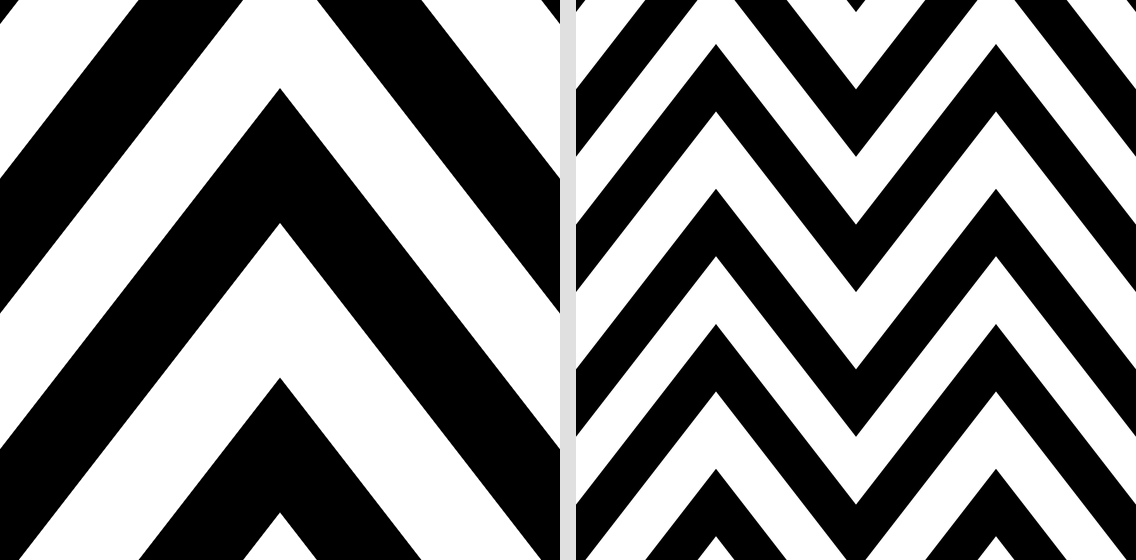
Left, the tile; right, the same tile 2 across and 2 down.
Reproduce this pattern procedurally as a Shadertoy shader.

```glsl
#define CHEVRONS 2
#define TOP_CENTER 0.7223   // height of the upper band's middle at its peak
#define BAND_GAP 0.5169     // drop to the next band; slightly uneven spacing
#define BAND_HEIGHT 0.2409  // vertical thickness of a band
#define SLOPE 1.2900        // steepness of the arms
#define INK vec3(0.0)
#define PAPER vec3(1.0)

// Vertical distance to a level that repeats once per canvas height
float wrappedDistance(float height, float level) {
    return abs(fract(height - level + 0.5) - 0.5);
}

// Signed distance to the chevron bands, measured across the arms
float chevronDistance(vec2 uv) {
    // Mirrored shear turns level stripes into chevrons
    float height = uv.y + SLOPE * abs(uv.x - 0.5);
    float nearest = 1.0;
    for (int i = 0; i < CHEVRONS; i++) {
        float level = TOP_CENTER - float(i) * BAND_GAP;
        nearest = min(nearest, wrappedDistance(height, level));
    }
    return (nearest - 0.5 * BAND_HEIGHT) / length(vec2(SLOPE, 1.0));
}

void mainImage(out vec4 fragColor, in vec2 fragCoord) {
    vec2 uv = fragCoord / iResolution.xy;
    float pixel = 1.0 / min(iResolution.x, iResolution.y);

    // Edge smoothing about one pixel wide
    float coverage = clamp(0.5 - chevronDistance(uv) / pixel, 0.0, 1.0);
    fragColor = vec4(mix(PAPER, INK, coverage), 1.0);
}
```
